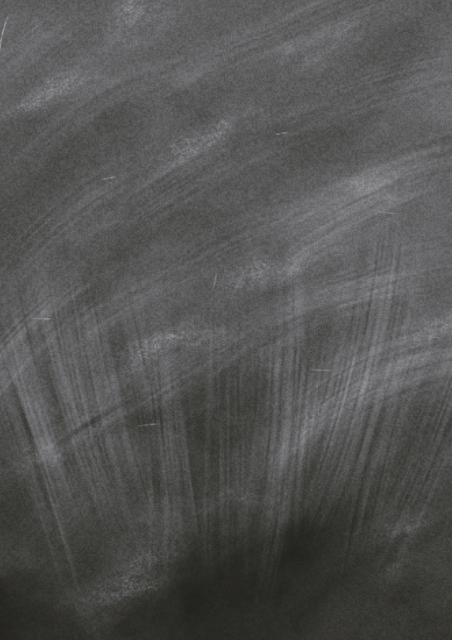
This texture is drawn by a Shadertoy shader. Its source:

```glsl
// A worn chalkboard: a cloudy slate, dark at the foot, under diagonal eraser
// arcs and a fan of downward wipes made of bristle streaks, with powdery chalk
// smears, a few thin scratches and fine grain laid on top.

float hash(vec2 p) {
    vec3 q = fract(p.xyx * 0.1031);
    q += dot(q, q.yzx + 33.33);
    return fract((q.x + q.y) * q.z);
}

float noise(vec2 p) {
    vec2 cell = floor(p), f = fract(p);
    f = f * f * (3.0 - 2.0 * f);
    return mix(mix(hash(cell), hash(cell + vec2(1, 0)), f.x),
               mix(hash(cell + vec2(0, 1)), hash(cell + vec2(1, 1)), f.x), f.y);
}

float fbm(vec2 p) {
    float sum = 0.0, gain = 0.5;
    for (int i = 0; i < 5; i++) {
        sum += gain * noise(p);
        p = mat2(1.6, 1.2, -1.2, 1.6) * p + 17.3;
        gain *= 0.5;
    }
    return sum;
}

// Coordinates along (x) and across (y) a direction
vec2 along(vec2 p, float angle) {
    float c = cos(angle), s = sin(angle);
    return vec2(c * p.x + s * p.y, c * p.y - s * p.x);
}

// Bristle streaks, light and dark, inside a soft bent band with ragged ends
float wipe(vec2 q, vec2 halfSize, float bend, float seed) {
    q.y += bend * q.x * q.x;
    float ragged = 0.4 * noise(vec2(q.y * 90.0, seed));
    float ends = 1.0 - smoothstep(0.4, 1.0, abs(q.x) / halfSize.x + ragged);
    float sides = 1.0 - smoothstep(0.3, 1.0, abs(q.y) / halfSize.y);
    float fine = noise(vec2(q.x * 9.0 + seed, q.y * 260.0 + seed)) - 0.5;
    float mid = noise(vec2(q.x * 5.0 - seed, q.y * 120.0)) - 0.5;
    float haze = noise(vec2(q.x * 7.0 + seed, q.y * 22.0));
    return ends * sides * (0.1 + 0.6 * haze + 1.0 * fine + 0.6 * mid);
}

void mainImage(out vec4 fragColor, in vec2 fragCoord) {
    vec2 p = fragCoord / iResolution.y;
    float width = iResolution.x / iResolution.y;
    float pixel = 1.0 / iResolution.y;

    // Slate with diagonal clouds of chalk dust
    vec2 drift = along(p, 0.5);
    float cloud = fbm(drift * vec2(2.8, 7.0) + 4.0 + 1.2 * fbm(p * 5.0));
    float tone = mix(0.165, 0.355, smoothstep(-0.03, 0.6, p.y));
    tone += 0.04 * (p.x / width - 0.4) + 0.27 * (cloud - 0.47);

    // Diagonal eraser arcs, flatter towards the right
    for (int i = 0; i < 18; i++) {
        float k = float(i);
        float r = hash(vec2(k, 3.7)), s = hash(vec2(k, 9.1));
        vec2 center = vec2(fract(0.2 + k * 0.618) * width, 0.34 + 0.66 * (k + s) / 18.0);
        float angle = mix(0.75, 0.25, center.x / width) + 0.25 * (r - 0.5);
        vec2 size = vec2(0.15 + 0.14 * s, 0.03 + 0.045 * r);
        tone += (0.05 + 0.04 * r) * wipe(along(p - center, angle), size, 0.4 + 0.7 * s, k * 7.3);
    }

    // Fan of downward wipes closing in on the foot of the board
    for (int i = 0; i < 11; i++) {
        float k = float(i);
        float r = hash(vec2(k, 21.3)), s = hash(vec2(k, 14.9));
        vec2 center = vec2((k + 0.1 + 0.8 * r) / 11.0 * width, 0.3 + 0.12 * s);
        float angle = atan(-1.0, 1.1 * (0.5 * width - center.x));
        vec2 size = vec2(0.28 + 0.1 * r, 0.04 + 0.04 * s);
        tone += (0.07 + 0.045 * s) * wipe(along(p - center, angle), size, 0.7 * (r - 0.5), k * 5.1);
    }

    // Chalk smears: soft haze with fine powder caught on the surface
    float powder = 0.6 * noise(p * 400.0) + 0.4 * noise(drift * vec2(110.0, 230.0));
    for (int i = 0; i < 14; i++) {
        float k = float(i);
        float r = hash(vec2(k, 41.7)), s = hash(vec2(k, 57.3));
        vec2 center = vec2(fract(0.28 + k * 0.618) * width, (k + 1.1 + 0.5 * s) / 14.5);
        vec2 q = along(p - center, 0.15 + 0.5 * r);
        q.y += 0.9 * q.x * q.x + 0.07 * (fbm(p * 13.0 + k) - 0.47);
        q /= vec2(0.045 + 0.07 * s, 0.014 + 0.022 * r);
        float patchy = smoothstep(0.28, 0.65, fbm(drift * vec2(14.0, 34.0) + k * 3.0));
        float body = exp(-1.2 * dot(q, q)) * (0.2 + 0.8 * patchy);
        tone += body * (0.04 + 0.2 * powder * powder) * (0.7 + 0.6 * s);
    }

    // Thin scratches, faded at their ends, a few of them steep
    for (int i = 0; i < 8; i++) {
        float k = float(i);
        float r = hash(vec2(k, 71.9)), s = hash(vec2(k, 83.1));
        vec2 center = vec2(fract(0.33 + k * 0.382) * width, 0.3 + 0.65 * (k + r) / 8.0);
        float angle = i % 4 == 3 ? 1.35 : 0.7 * (s - 0.4);
        float reach = 0.014 + 0.035 * r * r;
        vec2 q = along(p - center, angle);
        q.y += 7.0 * (s - 0.5) * q.x * q.x;
        float fade = 1.0 - smoothstep(0.3, 1.0, abs(q.x) / reach);
        float line = 1.0 - smoothstep(0.0003, 0.0007 + pixel, abs(q.y));
        tone += line * fade * (0.08 + 0.2 * s) * (0.4 + 0.6 * noise(q * 200.0));
    }

    // Fine grain, then warm shadows and cool chalk
    float grain = 0.075 * (noise(p * 470.0) - 0.5) + 0.035 * (noise(p * 210.0 + 9.0) - 0.5);
    tone += grain * smoothstep(0.05, 0.35, tone);
    tone = clamp(tone, 0.13, 0.8);
    float cool = clamp((tone - 0.35) * 0.14, -0.018, 0.01);
    fragColor = vec4(tone - 0.1 * cool, tone, tone + cool, 1.0);
}
```
